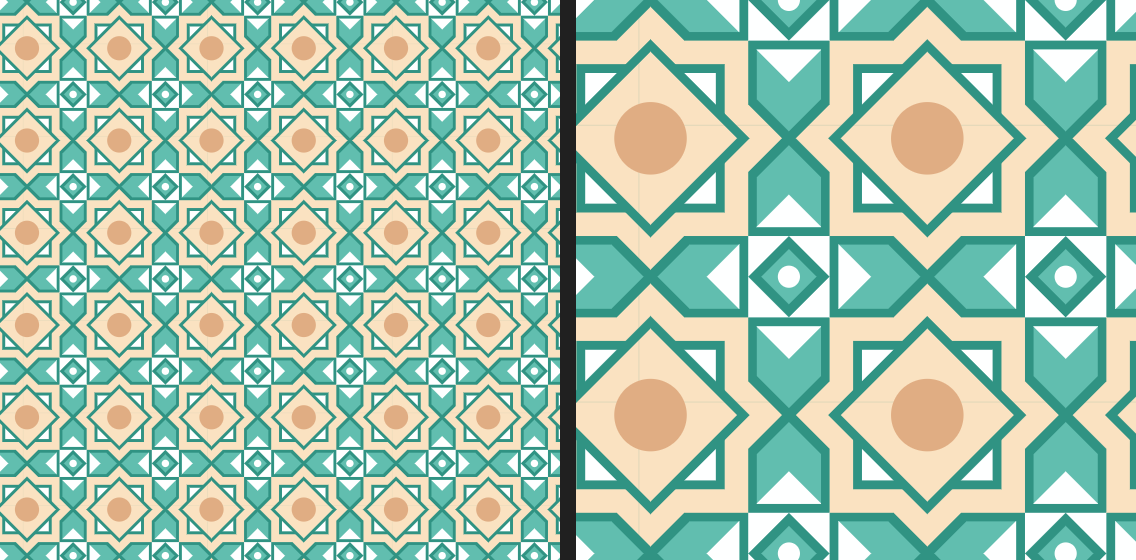
Left, the full canvas; right, a detail of the centre.
A WebGL 2 fragment shader for this pattern:

```glsl
#version 300 es
precision highp float;

uniform vec2 u_resolution;
out vec4 fragColor;

const float REPEATS = 6.07;
const vec2 FIRST_STAR = vec2(0.0482, 0.0901);
const float LINE = 0.032;

const vec3 CREAM = vec3(0.98, 0.885, 0.755);
const vec3 DARK_TEAL = vec3(0.19, 0.575, 0.515);
const vec3 LIGHT_TEAL = vec3(0.38, 0.745, 0.685);
const vec3 WHITE = vec3(0.995, 1.0, 1.0);
const vec3 CLAY = vec3(0.88, 0.68, 0.515);

float square(vec2 p, float halfSide) {
  return max(abs(p.x), abs(p.y)) - halfSide;
}

float diamond(vec2 p, float tip) {
  return (abs(p.x) + abs(p.y) - tip) * 0.7071;
}

float disc(vec2 p, float radius) {
  return length(p) - radius;
}

// Arrow head pointing toward along = tip, with a flat far end
float arrow(float along, float across, float tip, float end, float halfWidth) {
  float point = (across - along + tip) * 0.7071;
  return max(point, max(along - end, across - halfWidth));
}

// Antialiased coverage of a signed distance
float fill(float dist, float pixel) {
  return clamp(0.5 - dist / pixel, 0.0, 1.0);
}

vec3 paint(vec3 base, vec3 ink, float dist, float pixel) {
  return mix(base, ink, fill(dist, pixel));
}

// Arrow bars between the stars; p is folded so that p.x >= p.y >= 0
vec3 drawBars(vec2 p, float pixel) {
  float along = p.y;
  float across = 0.5 - p.x;
  vec3 color = DARK_TEAL;
  color = paint(color, LIGHT_TEAL, arrow(along, across, 0.025, 0.321, 0.116), pixel);
  return paint(color, WHITE, arrow(along, across, 0.203, 0.321, 0.116), pixel);
}

// Small white tile at the corners of the cell
vec3 drawCornerTile(vec3 color, vec2 p, float pixel) {
  color = paint(color, WHITE, square(p, 0.147), pixel);
  color = paint(color, DARK_TEAL, diamond(p, 0.147), pixel);
  color = paint(color, LIGHT_TEAL, diamond(p, 0.1), pixel);
  return paint(color, WHITE, disc(p, 0.04), pixel);
}

// Cream with faint hairline seams, vertical ones in every other column
vec3 seamedCream(vec2 p, vec2 cell, float pixel) {
  float evenColumn = 1.0 - mod(cell.x, 2.0);
  float vertical = fill(abs(p.x + 0.042) - 0.002, pixel) * evenColumn;
  float horizontal = fill(abs(p.y - 0.047) - 0.002, pixel);
  return mix(CREAM, DARK_TEAL, 0.12 * max(vertical, horizontal));
}

// Eight-pointed star: cream band, crossed frames and central disc
vec3 drawStar(vec3 color, vec2 p, vec3 cream, float pixel) {
  float band = min(square(p, 0.353), diamond(p, 0.475));
  color = paint(color, cream, band, pixel);
  color = paint(color, DARK_TEAL, square(p, 0.268), pixel);
  color = paint(color, WHITE, square(p, 0.268 - LINE), pixel);
  color = paint(color, DARK_TEAL, diamond(p, 0.358), pixel);
  color = paint(color, cream, diamond(p, 0.358 - LINE * 1.414), pixel);
  return paint(color, CLAY, disc(p, 0.131), pixel);
}

void main() {
  vec2 uv = gl_FragCoord.xy / u_resolution;
  float pixel = REPEATS / min(u_resolution.x, u_resolution.y);

  // Cell coordinates centred on each star
  vec2 grid = (uv - FIRST_STAR) * REPEATS;
  vec2 cell = floor(grid + 0.5);
  vec2 p = grid - cell;

  // Fold onto one eighth of the cell
  vec2 folded = abs(p);
  folded = vec2(max(folded.x, folded.y), min(folded.x, folded.y));

  vec3 color = drawBars(folded, pixel);
  color = drawCornerTile(color, folded - 0.5, pixel);
  color = drawStar(color, p, seamedCream(p, cell, pixel), pixel);
  fragColor = vec4(color, 1.0);
}
```
